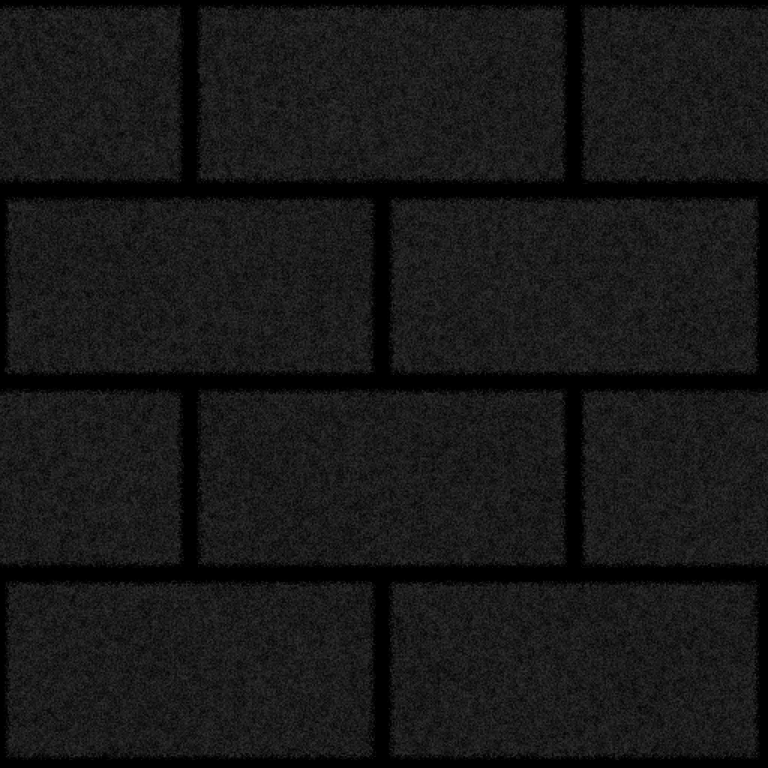
Write a Shadertoy shader that draws this pattern.

```glsl
const vec2  BRICKS       = vec2(2.0, 4.0);       // repeats across and down
const vec2  ORIGIN       = vec2(-0.0026, 0.0026); // where the joints cross
const float JOINT_HALF   = 0.0075;  // solid half width of a joint
const float EDGE_FADE    = 0.0105;  // soft border of each brick
const float EDGE_ROUGH   = 0.0050;  // grain eating into the border
const float CORNER       = 0.0060;
const float GRAIN_CELLS  = 512.0;
const float GRAIN_RANGE  = 0.090;
const float BLOTCH_CELLS = 48.0;
const float BLOTCH_RANGE = 0.024;
const float CLOUD_RANGE  = 0.005;
const float BRICK_RANGE  = 0.006;
const vec3  JOINT_COLOR  = vec3(0.001);
const vec3  BRICK_COLOR  = vec3(0.107);
const float TAU          = 6.2831853;

// Integer hash of a cell that wraps after the given period
vec2 hashCell(vec2 cell, vec2 period, uint seed) {
    uvec2 v = uvec2(mod(cell, period)) + uvec2(seed, seed * 7u);
    v = v * 1664525u + 1013904223u;
    v.x += v.y * 1664525u;
    v.y += v.x * 1664525u;
    v ^= v >> 16u;
    v.x += v.y * 1664525u;
    v.y += v.x * 1664525u;
    v ^= v >> 16u;
    return vec2(v >> 8u) / 16777216.0;
}

// One grain with triangular spread, -1 to 1
float grainAt(vec2 cell) {
    vec2 h = hashCell(cell, vec2(GRAIN_CELLS), 11u);
    return h.x + h.y - 1.0;
}

// Smoothly joined fine grain
float grain(vec2 uv) {
    vec2 p = uv * GRAIN_CELLS - 0.5;
    vec2 cell = floor(p);
    vec2 f = smoothstep(0.0, 1.0, p - cell);
    float low  = mix(grainAt(cell), grainAt(cell + vec2(1, 0)), f.x);
    float high = mix(grainAt(cell + vec2(0, 1)), grainAt(cell + vec2(1, 1)), f.x);
    return mix(low, high, f.y);
}

// Distance to the nearest scattered point, in cells
float cellular(vec2 uv, float cells) {
    vec2 p = uv * cells;
    vec2 base = floor(p);
    float nearest = 2.0;
    for (int y = -1; y <= 1; y++) {
        for (int x = -1; x <= 1; x++) {
            vec2 cell = base + vec2(x, y);
            vec2 point = cell + hashCell(cell, vec2(cells), 37u);
            nearest = min(nearest, distance(p, point));
        }
    }
    return nearest;
}

// Broad unevenness from whole-period sines
float clouds(vec2 uv) {
    vec2 a = uv * TAU;
    return 0.5 * sin(3.0 * a.x + 2.0 * a.y + sin(5.0 * a.y))
         + 0.3 * sin(7.0 * a.y - 4.0 * a.x + 1.7)
         + 0.2 * sin(11.0 * a.x + 5.0 * a.y + 0.6);
}

// Signed distance to a rounded box, negative inside
float roundedBox(vec2 p, vec2 halfSize, float radius) {
    vec2 q = abs(p) - halfSize + radius;
    return length(max(q, 0.0)) + min(max(q.x, q.y), 0.0) - radius;
}

void mainImage(out vec4 fragColor, in vec2 fragCoord) {
    vec2 uv = fragCoord / iResolution.xy;

    // Running bond: odd courses move by half a brick
    vec2 grid = (uv - ORIGIN) * BRICKS;
    grid.x += 0.5 * mod(floor(grid.y), 2.0);
    vec2 brick = floor(grid);
    vec2 local = (grid - brick - 0.5) / BRICKS;

    // Rough, softly fading brick outline
    float speck = grain(uv);
    float inside = -roundedBox(local, 0.5 / BRICKS - JOINT_HALF, CORNER);
    float pixel = 1.0 / iResolution.y;
    float mask = smoothstep(0.0, max(EDGE_FADE, pixel), inside + speck * EDGE_ROUGH);
    mask *= smoothstep(-pixel, pixel, inside);

    // Surface: grain, small dark blotches, broad clouds, tone per brick
    float tone = speck * GRAIN_RANGE;
    tone += (smoothstep(0.05, 0.6, cellular(uv, BLOTCH_CELLS)) - 0.7) * BLOTCH_RANGE;
    tone += clouds(uv) * CLOUD_RANGE;
    tone += (hashCell(brick, BRICKS, 71u).x - 0.5) * BRICK_RANGE;
    vec3 surface = max(BRICK_COLOR + tone, 0.0);

    fragColor = vec4(mix(JOINT_COLOR, surface, mask), 1.0);
}
```
